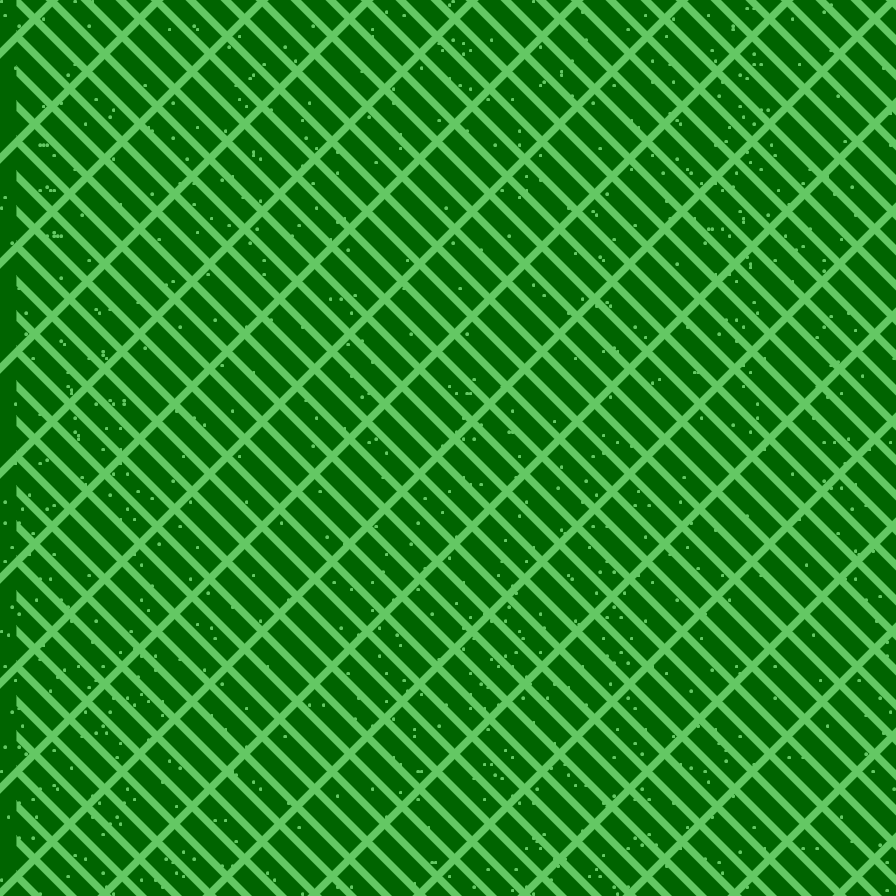
A Shadertoy shader for this pattern:

```glsl
// Diagonal ladder lattice: long rising rails crossed by closely spaced falling
// rungs, pale green on dark green, with sparse small flecks on a fine grid.
// Stripes are periodic distances along the two diagonals; flecks use a hash.

#define CELLS 256.0          // fine grid cells across the canvas
#define RAIL_PITCH 30.0      // cells between rails, measured along an axis
#define RUNG_PITCH 10.0      // cells between rungs, measured along an axis
#define STRIPE_WIDTH 3.0     // stripe width in cells, measured along an axis
#define RAIL_SHIFT 15.3
#define RUNG_SHIFT 5.5
#define MARGIN 4.7           // cells at the left edge without rungs
#define FLECK_CHANCE 0.012
#define FLECK_RADIUS 0.55
#define DARK_GREEN vec3(0.0, 0.392, 0.0)
#define PALE_GREEN vec3(0.392, 0.784, 0.392)

float hash(vec2 p) {
    return fract(sin(dot(p, vec2(12.9898, 78.233))) * 43758.5453);
}

// Coverage of a shape from its signed distance; negative is inside.
float coverage(float dist, float pixel) {
    return 1.0 - smoothstep(-0.7 * pixel, 0.7 * pixel, dist);
}

// Signed distance to 45 degree stripes, given the diagonal coordinate.
float stripes(float diagonal, float pitch) {
    float offset = abs(mod(diagonal + 0.5 * pitch, pitch) - 0.5 * pitch);
    return (offset - 0.5 * STRIPE_WIDTH) * 0.70711;
}

void mainImage(out vec4 fragColor, in vec2 fragCoord) {
    vec2 uv = fragCoord / iResolution.xy;
    float pixel = CELLS / min(iResolution.x, iResolution.y);
    vec2 p = vec2(uv.x, 1.0 - uv.y) * CELLS;

    // Rails run to both sides; rungs stop at the left margin.
    float rail = coverage(stripes(p.x + p.y - RAIL_SHIFT, RAIL_PITCH), pixel);
    float rungDist = stripes(p.y - p.x - RUNG_SHIFT, RUNG_PITCH);
    float rung = coverage(max(rungDist, MARGIN - p.x), pixel);

    // Single-cell flecks scattered over the ground and stripe edges.
    vec2 local = fract(p) - 0.5;
    float chosen = step(hash(floor(p)), FLECK_CHANCE);
    float fleck = chosen * coverage(length(local) - FLECK_RADIUS, pixel);

    float ink = max(max(rail, rung), fleck);
    fragColor = vec4(mix(DARK_GREEN, PALE_GREEN, ink), 1.0);
}
```
